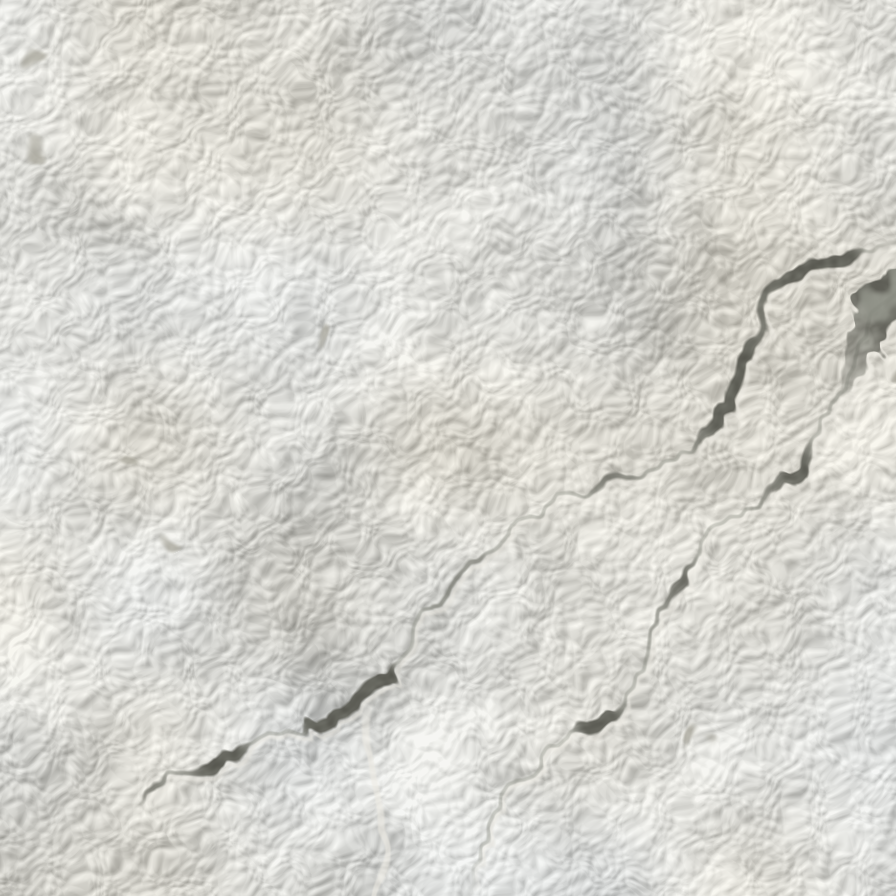
A WebGL 2 fragment shader for this texture:

```glsl
#version 300 es
precision highp float;
// Pale rough stone with crinkled relief, grey patches and two diagonal cracks.

uniform vec2 u_resolution;
out vec4 fragColor;

const float BASE_TONE = 0.852;
const float COARSE_GRAIN = 58.0;      // cells across the canvas
const float FINE_GRAIN = 112.0;
const float RELIEF = 0.26;
const float LIGHT_STEP = 0.0027;
const float PATCHES = 0.25;
const float SHADOW_GAIN = 1.3;        // extra depth of tones below the base
const float WARMTH = 0.028;
const float CRACK_WIDTH = 0.0062;     // half width
const vec2 CRACK_DIR = vec2(0.8, 0.6);
const vec2 LIGHT_DIR = vec2(-0.55, 0.83);
const vec3 CRACK_DARK = vec3(0.30, 0.30, 0.27);
const vec3 CRACK_GREY = vec3(0.54, 0.55, 0.51);
const vec3 PIT_COLOR = vec3(0.60, 0.59, 0.54);
const vec3 RIM_COLOR = vec3(0.93, 0.92, 0.89);

vec2 hash2(vec2 p) {
    vec3 q = fract(p.xyx * vec3(0.1031, 0.1030, 0.0973));
    q += dot(q, q.yzx + 33.33);
    return fract((q.xx + q.yz) * q.zy);
}

float valueNoise(vec2 p) {
    vec2 i = floor(p), f = fract(p);
    f = f * f * (3.0 - 2.0 * f);
    float low = mix(hash2(i).x, hash2(i + vec2(1, 0)).x, f.x);
    float high = mix(hash2(i + vec2(0, 1)).x, hash2(i + vec2(1, 1)).x, f.x);
    return mix(low, high, f.y);
}

// Distance to the nearest scattered cell centre; y is that cell's random id.
vec2 cellular(vec2 p) {
    vec2 base = floor(p), nearest = vec2(9.0, 0.0);
    for (int y = -1; y <= 1; y++)
    for (int x = -1; x <= 1; x++) {
        vec2 cell = base + vec2(x, y);
        vec2 d = cell + hash2(cell) - p;
        float dist = dot(d, d);
        if (dist < nearest.x) nearest = vec2(dist, hash2(cell + 71.0).x);
    }
    return vec2(sqrt(nearest.x), nearest.y);
}

float stoneHeight(vec2 p) {
    return -0.55 * cellular(p * COARSE_GRAIN).x - 0.45 * cellular(p * FINE_GRAIN + 19.0).x;
}

float patchNoise(vec2 p) {
    return 0.34 * valueNoise(p * 5.0) + 0.36 * valueNoise(p * 14.0 + 7.0)
         + 0.30 * valueNoise(p * 36.0 + 31.0) - 0.5;
}

// Sideways position of each crack at distance t along the diagonal.
float crackPath(float t, float lower) {
    float bulge = (t - 1.1) / 0.08;
    float upperPath = -0.036 + 0.025 * sin(13.0 * (t - 0.57)) + 0.05 * exp(-bulge * bulge);
    float lowerPath = -0.276 + 0.28 * (t - 0.5) + 0.018 * sin(20.0 * (t - 0.77));
    float meander = 0.016 * (valueNoise(vec2(t * 34.0, 3.0 + lower * 8.0)) - 0.5)
                  + 0.008 * (valueNoise(vec2(t * 95.0, 5.0 + lower * 8.0)) - 0.5);
    return mix(upperPath, lowerPath, lower) + meander;
}

vec3 addCrack(vec3 color, vec2 p, vec2 q, float lower, float soft) {
    float path = crackPath(q.x, lower);
    float slope = (crackPath(q.x + 0.003, lower) - path) / 0.003;
    float side = (q.y - path) / sqrt(1.0 + slope * slope);

    // Broken stretches that join up and widen toward the upper right
    float start = mix(0.17, 0.41, lower);
    float extent = smoothstep(start, start + 0.06, q.x) * (1.0 - smoothstep(1.19, 1.25, q.x) * (1.0 - lower));
    float stretch = valueNoise(vec2(q.x * 17.0, 40.0 + lower * 9.0)) + 0.2 * smoothstep(0.88, 1.02, q.x);
    float open = smoothstep(0.46, 0.72, stretch) * extent;
    float gape = lower * smoothstep(1.04, 1.2, q.x);
    float ragged = 0.6 + 0.8 * valueNoise(p * 75.0);
    float width = (CRACK_WIDTH * open + 0.022 * gape) * ragged;

    float rim = exp(-pow((side + width + 0.004) / 0.003, 2.0)) * extent;
    color = mix(color, RIM_COLOR, 0.55 * rim);
    float hairline = (1.0 - smoothstep(0.0006, 0.0035, abs(side))) * extent;
    color = mix(color, CRACK_GREY, 0.4 * hairline);
    float inside = (1.0 - smoothstep(width - soft, width + soft, abs(side))) * max(open, gape);
    float lit = max(0.35 * valueNoise(p * 130.0), gape * smoothstep(-0.3, 0.4, valueNoise(p * 60.0) - 0.5));
    return mix(color, mix(CRACK_DARK, CRACK_GREY, lit), 0.9 * inside);
}

void main() {
    vec2 p = gl_FragCoord.xy / u_resolution.y;
    float soft = 0.0012 + 0.8 / u_resolution.y;
    vec2 q = vec2(dot(p, CRACK_DIR), dot(p, vec2(-CRACK_DIR.y, CRACK_DIR.x)));

    // Crinkled relief, slightly stretched along the diagonal
    vec2 warp = vec2(valueNoise(p * 40.0), valueNoise(p * 40.0 + 53.0)) - 0.5;
    vec2 grain = q * vec2(0.78, 1.0) + 0.014 * warp;
    vec2 lightStep = LIGHT_STEP * vec2(dot(LIGHT_DIR, CRACK_DIR), dot(LIGHT_DIR, vec2(-CRACK_DIR.y, CRACK_DIR.x)));
    float relief = stoneHeight(grain - lightStep) - stoneHeight(grain + lightStep);

    // Tone and tint
    float shade = RELIEF * relief + PATCHES * patchNoise(q * vec2(0.8, 1.0) + 0.02 * warp);
    float tone = BASE_TONE + shade * (shade < 0.0 ? SHADOW_GAIN : 0.95);
    float warm = WARMTH * (valueNoise(p * 6.0 + 90.0) - 0.5 + 0.3 * (p.y - 0.5));
    vec3 color = min(vec3(tone), 0.965) + vec3(0.005, 0.002, -0.021) + warm * vec3(0.7, 0.1, -1.0);

    // Sparse shallow pits
    vec2 pit = cellular(p * 15.0 + 0.5 * warp);
    color = mix(color, PIT_COLOR, 0.6 * step(0.95, pit.y) * (1.0 - smoothstep(0.06, 0.22, pit.x)));

    // Pale vein below the upper crack
    float vein = abs(p.x - 0.42 - 0.012 * sin(p.y * 26.0) - 0.012 * warp.x);
    float veinMask = (1.0 - smoothstep(0.002, 0.006, vein)) * (1.0 - smoothstep(0.18, 0.23, p.y));
    color = mix(color, RIM_COLOR, 0.6 * veinMask);

    color = addCrack(color, p, q, 0.0, soft);
    color = addCrack(color, p, q, 1.0, soft);
    fragColor = vec4(clamp(color, 0.0, 1.0), 1.0);
}
```
